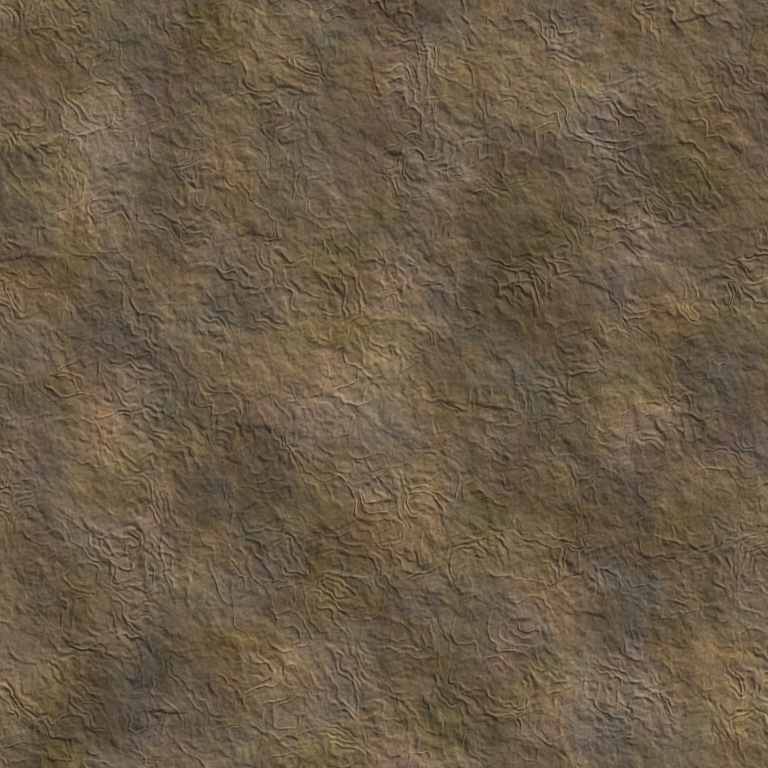
Reproduce this texture procedurally as a WebGL 2 fragment shader.

```glsl
#version 300 es
precision highp float;

uniform vec2 u_resolution;
out vec4 fragColor;

float hash(vec2 cell) {
  vec3 q = fract(cell.xyx * vec3(0.1031, 0.1030, 0.0973));
  q += dot(q, q.yzx + 33.33);
  return fract((q.x + q.y) * q.z);
}

float cornerSlope(vec2 cell, vec2 offset) {
  float angle = 6.2832 * hash(cell);
  return dot(vec2(cos(angle), sin(angle)), offset);
}

float gradientNoise(vec2 p) {
  vec2 i = floor(p), f = p - i;
  vec2 u = f * f * f * (f * (f * 6.0 - 15.0) + 10.0);
  vec2 e = vec2(1.0, 0.0);
  float low = mix(cornerSlope(i, f), cornerSlope(i + e.xy, f - e.xy), u.x);
  float high = mix(cornerSlope(i + e.yx, f - e.yx), cornerSlope(i + e.xx, f - e.xx), u.x);
  return mix(low, high, u.y);
}

float fbm(vec2 p, int octaves, float gain) {
  float sum = 0.0, amplitude = 1.0;
  for (int k = 0; k < octaves; k++) {
    sum += amplitude * gradientNoise(p);
    p = mat2(1.6, 1.2, -1.2, 1.6) * p + 17.3;
    amplitude *= gain;
  }
  return sum;
}

vec2 warp(vec2 p, float seed) {
  return vec2(fbm(p + seed, 3, 0.55), fbm(p + seed + 31.0, 3, 0.55));
}

// Squeezes one diagonal, so that features lean down to the right
vec2 lean(vec2 p) {
  return p + 0.14 * (p.x + p.y);
}

// Patchy, winding folds that follow the contours of warped noise
float folds(vec2 p) {
  vec2 warped = lean(p + 0.022 * warp(p * 20.0, 40.0));
  float sum = 0.0, frequency = 11.0;
  for (int k = 0; k < 3; k++) {
    float shift = 23.7 * float(k) + 5.0;
    float level = gradientNoise(warped * frequency + shift);
    float distanceToFold = abs(fract(level * 3.0) - 0.5) / 3.0;
    float patchMask = smoothstep(-0.3, 0.4, gradientNoise(p * 11.0 + shift * 1.9));
    sum += patchMask * (1.0 - smoothstep(0.0, 0.0046 * frequency, distanceToFold));
    frequency *= 1.6;
  }
  return sum;
}

float surfaceHeight(vec2 p) {
  vec2 rough = lean(p + 0.008 * warp(p * 30.0, 11.0));
  return 1.1 * folds(p) + 2.2 * fbm(rough * 31.0 + 9.0, 4, 0.55);
}

// Short dark cracks, mostly level and tapering to their ends
float cracks(vec2 p) {
  vec2 bent = p + 0.012 * warp(p * 16.0, 3.0);
  float shade = 0.0;
  for (int k = 0; k < 16; k++) {
    vec2 id = vec2(float(k) * 3.0 + 1.0, 7.0);
    vec2 center = vec2(hash(id), hash(id + 31.0));
    float angle = mix(-0.65, 0.2, hash(id + 57.0));
    float halfLength = mix(0.015, 0.055, hash(id + 83.0));
    vec2 along = vec2(cos(angle), sin(angle));
    vec2 d = bent - center;
    float taper = 1.0 - smoothstep(0.1, 1.0, abs(dot(d, along)) / halfLength);
    float across = abs(dot(d, vec2(-along.y, along.x)));
    shade = max(shade, taper * (1.0 - smoothstep(0.0, 0.004, across)));
  }
  return shade;
}

void main() {
  vec2 p = gl_FragCoord.xy / u_resolution;

  // Broken stains of brown, ochre, grey mauve, rust and moss
  vec2 drift = p + 0.035 * warp(p * 10.0, 12.0);
  float tone = fbm(drift * 5.0 + 2.0, 6, 0.6);
  float warmth = fbm(drift * 8.0 + 33.0, 5, 0.6);
  float rustToMoss = fbm(drift * 11.0 + 64.0, 4, 0.6);
  vec3 color = vec3(0.421, 0.361, 0.279) * (1.0 + 0.32 * tone);
  color += warmth * vec3(0.018, 0.004, -0.05);
  color += rustToMoss * vec3(0.022, -0.007, -0.006);

  // Faint brushed streaks and fine grain
  float streaks = gradientNoise(drift * vec2(90.0, 14.0)) + gradientNoise(drift * vec2(14.0, 100.0) + 8.0);
  color *= 1.0 + 0.05 * streaks + 0.11 * gradientNoise(p * 200.0);

  // Relief lit from the upper right, with deeper shadows than highlights
  vec2 toLight = 0.0015 * normalize(vec2(0.6, 0.8));
  float relief = surfaceHeight(p - toLight) - surfaceHeight(p + toLight);
  color *= 1.0 + clamp(relief * (relief < 0.0 ? 0.29 : 0.23), -0.45, 0.32);

  color *= 1.0 - 0.38 * cracks(p);
  fragColor = vec4(color, 1.0);
}
```
